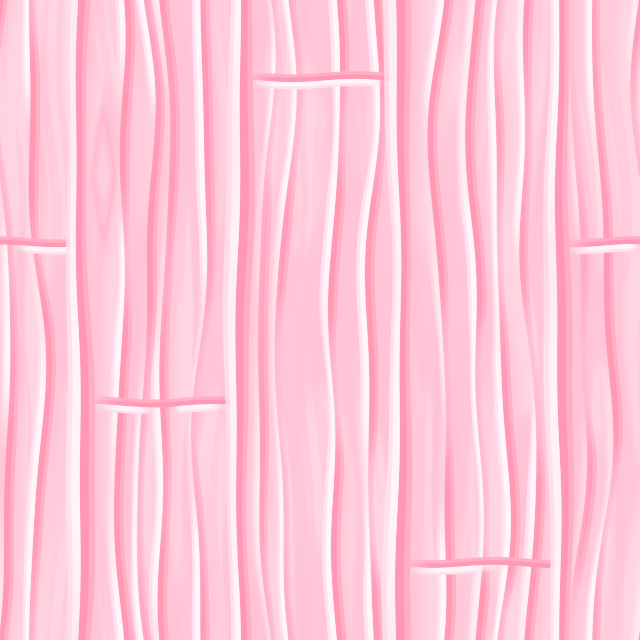
A Shadertoy shader for this texture:

```glsl
// Painted pink wood: four vertical planks, each cut by one staggered butt joint.
// Seams, joints and grain share one groove stroke (pale lip, dark core, soft shade);
// periodic waves bend the grain and stretched value noise adds brushed streaks.

const float TAU = 6.2831853;
const float PLANK_WIDTH = 0.25;
const float FIRST_SEAM = 0.122;

const vec3 BASE  = vec3(1.00, 0.835, 0.885);
const vec3 SHADE = vec3(1.00, 0.755, 0.835);
const vec3 MID   = vec3(1.00, 0.68, 0.77);
const vec3 DARK  = vec3(1.00, 0.59, 0.70);
const vec3 PALE  = vec3(1.00, 0.89, 0.93);
const vec3 LIP   = vec3(1.00, 0.96, 0.98);

// Per plank: joint height, height of the rightmost bend, grain offsets
const vec4 JOINT_Y = vec4(0.366, 0.874, 0.115, 0.616);
const vec4 BEND_Y  = vec4(0.74, 0.90, 0.25, 0.40);
const vec4 GRAIN_X[4] = vec4[4](
    vec4(0.066, 0.133, 0.191, 0.105),
    vec4(0.072, 0.150, 0.208, 0.040),
    vec4(0.065, 0.120, 0.160, 0.202),
    vec4(0.068, 0.132, 0.182, 0.030));

float hash(vec2 p) {
    p = fract(p * vec2(0.1031, 0.1137));
    p += dot(p, p.yx + 33.33);
    return fract((p.x + p.y) * p.x * 47.3);
}

// Value noise that repeats vertically every 'period' cells
float noise(vec2 p, float period) {
    vec2 i = floor(p), f = fract(p);
    f = f * f * (3.0 - 2.0 * f);
    float y0 = mod(i.y, period), y1 = mod(i.y + 1.0, period);
    float low  = mix(hash(vec2(i.x, y0)), hash(vec2(i.x + 1.0, y0)), f.x);
    float high = mix(hash(vec2(i.x, y1)), hash(vec2(i.x + 1.0, y1)), f.x);
    return mix(low, high, f.y);
}

float band(float d, float from, float to) {
    float soft = max(0.0012, 0.7 / iResolution.y);
    return smoothstep(from - soft, from + soft, d)
         * (1.0 - smoothstep(to - soft, to + soft, d));
}

// Stroke along d = 0: pale lip on the negative side, dark core on the positive
vec3 groove(vec3 color, float d, float width, float dark, float light, float shade) {
    float falloff = 1.0 - smoothstep(width, width * 4.0, d);
    color = mix(color, SHADE, shade * falloff * band(d, 0.0, width * 4.0));
    color = mix(color, MID, dark * band(d, 0.0, width * 1.45));
    color = mix(color, DARK, dark * dark * band(d, 0.0, width * 0.85));
    color = mix(color, PALE, light * band(d, -width * 1.3, 0.0));
    return mix(color, LIP, light * band(d, -width * 0.8, 0.0));
}

// Sideways drift of one grain line; repeats over the canvas height
float grainBend(float y, float peak, float seed) {
    float slow = 0.012 * mix(0.5, 1.25, hash(vec2(seed, 3.0)));
    return slow * cos(TAU * (y - peak))
         + 0.005 * cos(TAU * (2.0 * y + hash(vec2(seed, 7.0))))
         + 0.002 * cos(TAU * (3.0 * y + hash(vec2(seed, 11.0))));
}

// Brushed vertical streaks in two widths
vec3 streaks(vec2 p, float seed) {
    float broad = noise(vec2(p.x * 32.0 + seed * 31.0, p.y * 4.0), 4.0);
    float fine = noise(vec2(p.x * 95.0 + seed * 57.0, p.y * 3.0), 3.0);
    vec3 color = mix(BASE, SHADE, 0.75 * smoothstep(0.52, 0.72, broad));
    return mix(color, SHADE, 0.4 * smoothstep(0.55, 0.65, fine));
}

// Tall pointed knot with nested rings
vec3 knot(vec3 color, vec2 p) {
    vec2 q = abs(p / vec2(0.024, 0.145));
    float r = pow(q.x, 1.4) + q.y;
    color = mix(color, SHADE, 0.8 * (1.0 - smoothstep(0.75, 1.0, r)));
    color = mix(color, MID, 0.4 * smoothstep(0.5, 0.6, r) * (1.0 - smoothstep(0.65, 0.8, r)));
    return mix(color, BASE, 0.6 * (1.0 - smoothstep(0.2, 0.4, r)));
}

void mainImage(out vec4 fragColor, in vec2 fragCoord) {
    vec2 uv = fragCoord / iResolution.xy;

    // Nearest wavering seam, then the plank to its left or right
    float seam = floor((uv.x - FIRST_SEAM) / PLANK_WIDTH + 0.5);
    float seamId = mod(seam, 4.0);
    float seamD = uv.x - FIRST_SEAM - seam * PLANK_WIDTH
        - 0.004 * sin(TAU * (uv.y + seamId * 0.37)) - 0.0015 * sin(TAU * (3.0 * uv.y + seamId * 0.21));
    float column = seamD < 0.0 ? seam - 1.0 : seam;
    int plank = int(mod(column, 4.0));
    float seed = float(plank) + 1.0;
    float x = uv.x - FIRST_SEAM - column * PLANK_WIDTH;

    // Plank surface
    float drift = grainBend(uv.y, BEND_Y[plank], seed);
    vec3 color = streaks(vec2(x - drift, uv.y), seed);
    if (plank == 0) color = knot(color, vec2(x - 0.04, uv.y - 0.727));

    // Grain lines swell and fade along their length
    for (int i = 0; i < 4; i++) {
        float id = seed * 5.0 + float(i);
        float d = x - GRAIN_X[plank][i] - grainBend(uv.y, BEND_Y[plank], id);
        float dark = smoothstep(0.08, 0.75, noise(vec2(id * 13.0, uv.y * 5.0), 5.0));
        float light = smoothstep(0.15, 0.6, noise(vec2(id * 29.0, uv.y * 4.0), 4.0));
        float width = mix(0.006, 0.0105, dark);
        color = groove(color, d, width, mix(0.35, 0.95, dark), light, 0.7 * dark);
    }

    // Butt joint, then the seam over its ends
    float jointD = fract(uv.y - JOINT_Y[plank] + 0.5) - 0.5 - 0.0025 * sin(x * 32.0 + seed);
    float lip = smoothstep(0.1, 0.4, noise(vec2(x * 22.0, seed), 8.0));
    color = groove(color, jointD, 0.0085, 0.95, lip, 0.0);
    float seamWidth = 0.0135 + 0.003 * sin(TAU * (uv.y + seamId * 0.6));
    float seamLip = 0.55 + 0.45 * noise(vec2(seamId * 17.0, uv.y * 5.0), 5.0);
    color = groove(color, seamD, seamWidth, 0.97, seamLip, 0.8);

    fragColor = vec4(color, 1.0);
}
```
